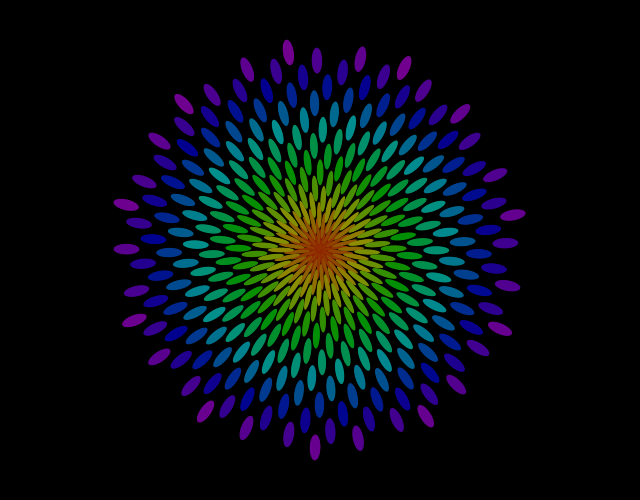
This background is drawn by a WebGL 1 fragment shader. Its source:

```glsl
precision highp float;
// A flower of slim ellipses on black, laid along a tight spiral.
// Each petal turns by a fixed angle and moves outward by a fixed step;
// it points away from the centre, and its hue runs from red to purple.

uniform vec2 u_resolution;

const int PETALS = 400;
const float TURN = 0.59161;         // angle between successive petals
const float START = -1.570796;      // first petal points down
const float SPIRAL_RADIUS = 0.401;  // in canvas heights
const float HALF_LENGTH = 0.0258;
const float MAX_HALF_WIDTH = 0.0108;
const float HUE_RANGE = 0.8;
const float BRIGHTNESS = 0.56;
const vec3 BACKGROUND = vec3(0.0);

// Fully saturated colour for a hue in 0..1
vec3 hueColor(float hue) {
  vec3 wheel = abs(fract(hue + vec3(0.0, 2.0, 1.0) / 3.0) * 6.0 - 3.0);
  return clamp(wheel - 1.0, 0.0, 1.0);
}

// Approximate signed distance to an ellipse with the given half axes
float ellipseDistance(vec2 p, vec2 axes) {
  float k = length(p / axes);
  float slope = length(p / (axes * axes));
  return k * (k - 1.0) / max(slope, 0.001);
}

// Coverage of a petal whose long axis lies along the unit vector dir
float petal(vec2 p, vec2 dir, float radius, vec2 axes, float pixel) {
  vec2 local = vec2(dot(p, dir) - radius, dot(p, vec2(-dir.y, dir.x)));
  // Keep away from the exact centre, where the estimate degenerates
  local.x += step(abs(local.x), 0.0001) * 0.0001;
  float d = ellipseDistance(local, axes);
  return 1.0 - smoothstep(-0.6 * pixel, 0.6 * pixel, d);
}

void main() {
  vec2 p = (gl_FragCoord.xy - 0.5 * u_resolution) / u_resolution.y;
  float pixel = 1.0 / u_resolution.y;
  vec3 color = BACKGROUND;

  // Outer petals lie over inner ones
  for (int i = 0; i < PETALS; i++) {
    float index = float(i);
    float t = (index + 1.0) / float(PETALS);
    float angle = START - index * TURN;
    vec2 dir = vec2(cos(angle), sin(angle));
    vec2 axes = vec2(HALF_LENGTH, MAX_HALF_WIDTH * sqrt(t));
    float cover = petal(p, dir, SPIRAL_RADIUS * t, axes, pixel);
    color = mix(color, BRIGHTNESS * hueColor(HUE_RANGE * t), cover);
  }

  gl_FragColor = vec4(color, 1.0);
}
```
